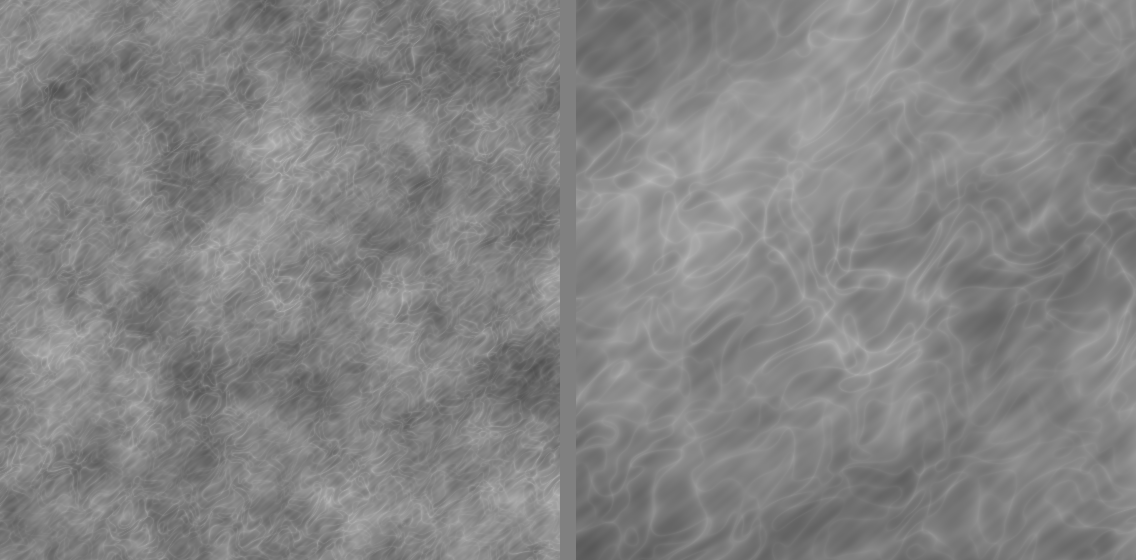
Left: the whole. Right: its middle third, enlarged.
A three.js fragment shader for this texture:

```glsl
// Mottled grey stone: broad fractal clouds, veined by thin pale wisps
// from warped ridged gradient noise, and brushed with fine diagonal streaks.

varying vec2 vUv;

const vec3 STONE_GREY = vec3(0.51);

// Random unit gradient for a lattice point
vec2 gradient(vec2 cell) {
  vec3 p = fract(cell.xyx * vec3(0.1031, 0.1030, 0.0973));
  p += dot(p, p.yzx + 33.33);
  float angle = 6.28318 * fract((p.x + p.y) * p.z);
  return vec2(cos(angle), sin(angle));
}

float gradientNoise(vec2 p) {
  vec2 i = floor(p);
  vec2 f = fract(p);
  vec2 u = f * f * f * (f * (f * 6.0 - 15.0) + 10.0);
  float a = dot(gradient(i), f);
  float b = dot(gradient(i + vec2(1.0, 0.0)), f - vec2(1.0, 0.0));
  float c = dot(gradient(i + vec2(0.0, 1.0)), f - vec2(0.0, 1.0));
  float d = dot(gradient(i + vec2(1.0, 1.0)), f - vec2(1.0, 1.0));
  return mix(mix(a, b, u.x), mix(c, d, u.x), u.y);
}

mat2 rotation(float angle) {
  float c = cos(angle);
  float s = sin(angle);
  return mat2(c, -s, s, c);
}

// Fractal sum, turned at each octave to hide the lattice
float clouds(vec2 p) {
  float sum = 0.0;
  float amplitude = 1.0;
  for (int i = 0; i < 5; i++) {
    sum += amplitude * gradientNoise(p);
    p = rotation(0.6) * p * 2.03 + 17.3;
    amplitude *= 0.6;
  }
  return sum;
}

// Thin bright lines along the zero crossings of warped noise
float wisps(vec2 p) {
  vec2 warp = vec2(gradientNoise(p * 0.7 + 5.2), gradientNoise(p * 0.7 + 41.7));
  p += 0.9 * warp;
  float coarse = exp(-9.0 * abs(gradientNoise(p)));
  float fine = exp(-7.0 * abs(gradientNoise(rotation(0.5) * p * 1.8 + 23.1)));
  return coarse + 0.8 * fine - 0.68;
}

// Long narrow grains, x along the brushing direction
float streaks(vec2 p) {
  float broad = gradientNoise(p * vec2(22.0, 95.0) + 61.0);
  float thin = gradientNoise(p * vec2(30.0, 180.0) + 113.0);
  return broad + 0.7 * thin;
}

void main() {
  vec2 grain = rotation(0.7) * vUv + 3.0;

  float shade = 0.17 * clouds(vUv * 5.0 + 9.0);

  // Wisps fade in and out across the surface
  float patches = 1.0 + 0.9 * gradientNoise(vUv * 9.0 + 71.0);
  shade += 0.06 * patches * wisps(grain * vec2(27.0, 38.0));

  shade += 0.055 * streaks(grain);

  gl_FragColor = vec4(STONE_GREY + shade, 1.0);
}
```
